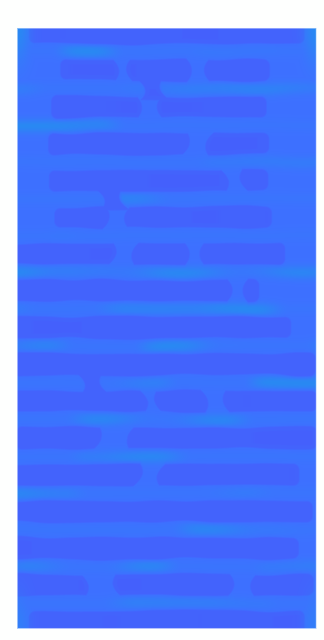
A WebGL 2 fragment shader for this pattern:

```glsl
#version 300 es
precision highp float;
// A tall blue panel on white, crossed by sixteen soft horizontal ripples.
// Each row holds a dark bar broken by hashed gaps; the light lanes between
// the bars carry stretched cyan glints from one-dimensional noise.
uniform vec2 u_resolution;
out vec4 fragColor;

float hash(float a, float b) {
  return fract(sin(a * 127.1 + b * 311.7 + 4.3) * 4375.85);
}

// Smooth noise along x, independent for each seed
float lineNoise(float x, float seed) {
  float i = floor(x);
  float t = smoothstep(0.0, 1.0, x - i);
  return mix(hash(i, seed), hash(i + 1.0, seed), t);
}

// Signed distance to a box with softly rounded corners
float roundBox(vec2 p, vec2 halfSize, float radius) {
  vec2 q = abs(p) - halfSize + radius;
  return length(max(q, 0.0)) + min(max(q.x, q.y), 0.0) - radius;
}

// Distance to the dark bar of one row; x and y in row heights
float barDistance(float x, float y, float row, float width) {
  bool isEnd = row < 0.0 || row > 14.5;
  float lower = smoothstep(3.5, 5.5, row);
  float left = mix(0.75, -0.5, lower) + 0.6 * hash(row, 1.0);
  float right = mix(0.7, -0.4, smoothstep(6.0, 8.0, row)) + 0.9 * hash(row, 2.0);
  if (isEnd) { left = 0.32; right = 0.32; }

  float halfHeight = 0.25 + 0.06 * lineNoise(x * 1.3, row + 40.0);
  vec2 center = vec2(0.5 * (left + width - right), 0.0);
  float d = roundBox(vec2(x, y) - center,
                     vec2(0.5 * (width - left - right), halfHeight), 0.16);

  // Up to two gaps with slanted sides
  for (int i = 0; i < 2; i++) {
    float s = float(i) * 7.0 + 10.0;
    if (isEnd || hash(row, s) < 0.42) continue;
    float gapX = (0.25 + 0.34 * float(i) + 0.2 * hash(row, s + 1.0)) * width;
    float gapHalf = 0.08 + 0.42 * hash(row, s + 2.0);
    float slant = (hash(row, s + 3.0) - 0.5) * 0.6;
    float gap = abs(x - gapX - slant * y) - gapHalf - 1.6 * y * y;
    d = max(d, -gap);
  }
  return d;
}

void main() {
  vec2 uv = gl_FragCoord.xy / u_resolution;
  vec2 low = vec2(0.054, 0.0182), high = vec2(0.9755, 0.9557);
  vec2 panel = (uv - low) / (high - low);
  panel.y = 1.0 - panel.y;

  // Row coordinates: lanes lie at whole numbers, bars halfway between
  float width = 8.16;
  float x = panel.x * width;
  float v = (panel.y - 0.039) / 0.0613;
  v += 0.05 * (lineNoise(x * 0.9, floor(v + 0.5) + 70.0) - 0.5);
  float row = floor(v);
  float lane = floor(v + 0.5);
  float laneY = v - lane;
  float bar = barDistance(x, v - row - 0.5, row, width);

  // A few dark necks join neighbouring bars
  if (hash(lane, 31.0) > 0.8) {
    float neckX = (0.2 + 0.3 * hash(lane, 32.0)) * width;
    float neck = abs(x - neckX - 0.3 * laneY) - 0.2 - 2.2 * laneY * laneY;
    bar = min(bar, max(neck, abs(laneY) - 0.3));
  }

  // Base blues, with a faintly deeper patch inside some bars
  vec3 deepBlue = vec3(0.262, 0.388, 0.99);
  vec3 midBlue = vec3(0.24, 0.44, 1.0);
  vec3 cyan = vec3(0.16, 0.535, 0.95);
  vec3 color = mix(deepBlue, midBlue, smoothstep(-0.025, 0.04, bar));
  float patchMask = smoothstep(0.72, 0.76, lineNoise(x * 0.8, row + 90.0))
                  * (1.0 - smoothstep(-0.13, -0.09, bar));
  color = mix(color, vec3(0.27, 0.37, 0.99), 0.6 * patchMask);

  // Stretched glints along the lanes
  float strength = smoothstep(0.4, 0.95, lineNoise(x * 0.6 + 3.0 * hash(lane, 50.0), lane + 20.0));
  float glint = (0.15 + 0.85 * strength) * exp(-laneY * laneY / 0.035);
  glint *= smoothstep(-0.02, 0.12, bar);

  // Cyan corners, strongest at the top
  float side = min(x, width - x);
  float down = min(panel.y, 1.0 - panel.y) / 0.0613;
  float corner = exp(-side * side / 0.1 - down * down / 0.8);
  glint = max(glint, corner * (panel.y < 0.5 ? 1.0 : 0.55));
  color = mix(color, cyan, glint);

  // White margin with a slightly soft panel edge
  vec2 toEdge = min(uv - low, high - uv) * vec2(u_resolution.x / u_resolution.y, 1.0);
  float inside = smoothstep(-0.0015, 0.0015, min(toEdge.x, toEdge.y));
  fragColor = vec4(mix(vec3(0.995, 1.0, 0.995), color, inside), 1.0);
}
```
